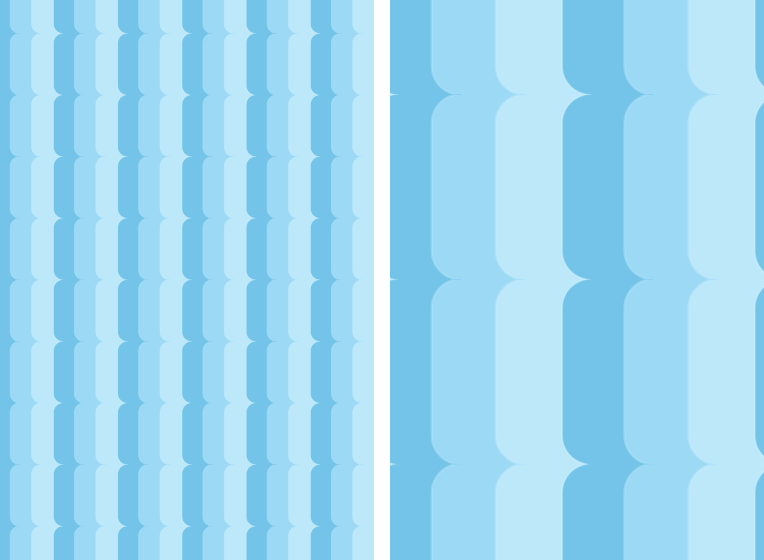
Left, the full canvas; right, a detail of the centre.
This pattern is drawn by a WebGL 1 fragment shader. Its source:

```glsl
precision highp float;
// Vertical strips in three blues, each overlapping the one on its left.
// Every strip is a stack of tiles with rounded left corners, drawn as
// signed distances in one repeating cell and edged with a pale hairline.

uniform vec2 u_resolution;

// Signed distance to a tile that starts at x = start and runs on to the right.
// seam is the vertical distance to the nearest joint between tiles.
float tileDistance(float x, float start, float seam) {
  float radius = 0.0170;
  vec2 corner = vec2(start + radius - x, radius - seam);
  return length(max(corner, 0.0)) + min(corner.x, 0.0) - radius;
}

// Lays one strip over the colours below it, then its hairline.
vec3 addStrip(vec3 below, vec3 fill, float x, float start, float seam) {
  float pixel = 1.0 / u_resolution.y;
  float dist = tileDistance(x, start, seam);
  vec3 color = mix(below, fill, clamp(0.5 - dist / pixel, 0.0, 1.0));

  // The hairline follows the left edge only, fading out past the cusp
  float line = clamp((0.0006 - abs(dist - 0.0002)) / pixel + 0.5, 0.0, 1.0);
  line *= 1.0 - smoothstep(0.012, 0.017, x - start);
  return mix(color, vec3(0.80, 0.94, 0.99), 0.35 * line);
}

void main() {
  // Canvas height is one unit
  vec2 p = gl_FragCoord.xy / u_resolution.y;

  vec3 deepBlue = vec3(0.45, 0.77, 0.91);
  vec3 skyBlue = vec3(0.61, 0.85, 0.96);
  vec3 paleBlue = vec3(0.74, 0.91, 0.98);

  // Repeating cell: three strips across, one tile down
  float period = 0.1147;
  float x = mod(p.x - 0.0958, period);
  float seam = abs(fract((p.y - 0.5004) / 0.1100 + 0.5) - 0.5) * 0.1100;

  // The last strip belongs to the next cell and smooths the shared edge
  vec3 color = paleBlue;
  color = addStrip(color, deepBlue, x, 0.0, seam);
  color = addStrip(color, skyBlue, x, 0.0371, seam);
  color = addStrip(color, paleBlue, x, 0.0752, seam);
  color = addStrip(color, deepBlue, x, period, seam);

  gl_FragColor = vec4(color, 1.0);
}
```
